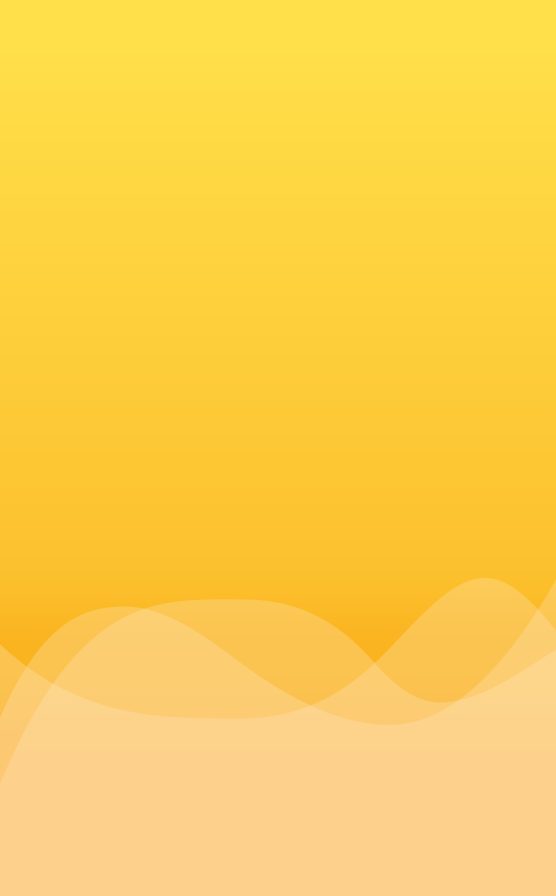
Write a Shadertoy shader that draws this background.

```glsl
// Golden vertical gradient with three translucent cream waves along the bottom.
#define TOP_COLOR vec3(1.0, 0.875, 0.29)
#define MID_COLOR vec3(0.99, 0.755, 0.18)
#define AMBER_COLOR vec3(0.98, 0.705, 0.125)
#define BASE_COLOR vec3(0.98, 0.665, 0.13)
#define WAVE_COLOR vec3(1.0, 0.92, 0.81)
#define WAVE_ALPHA 0.27

// Cubic Hermite segment between two knots (x, height, slope).
float segment(float x, vec3 a, vec3 b) {
    float span = b.x - a.x;
    float t = clamp((x - a.x) / span, 0.0, 1.0);
    float s = 1.0 - t;
    return mix(a.y, b.y, t * t * (3.0 - 2.0 * t))
         + span * t * s * (a.z * s - b.z * t);
}

// Smooth crest line through five knots.
float crest(float x, vec3 a, vec3 b, vec3 c, vec3 d, vec3 e) {
    if (x < b.x) return segment(x, a, b);
    if (x < c.x) return segment(x, b, c);
    if (x < d.x) return segment(x, c, d);
    return segment(x, d, e);
}

// Blend one translucent layer below its antialiased crest.
vec3 addWave(vec3 color, float y, float crestHeight) {
    float depth = crestHeight - y;
    float coverage = clamp(0.5 + depth / fwidth(depth), 0.0, 1.0);
    return mix(color, WAVE_COLOR, WAVE_ALPHA * coverage);
}

vec3 skyGradient(float y) {
    vec3 color = mix(MID_COLOR, TOP_COLOR, clamp((y - 0.36) / 0.59, 0.0, 1.0));
    color = mix(AMBER_COLOR, color, smoothstep(0.27, 0.37, y));
    return mix(BASE_COLOR, color, smoothstep(0.15, 0.25, y));
}

void mainImage(out vec4 fragColor, in vec2 fragCoord) {
    vec2 uv = fragCoord / iResolution.xy;

    // Early crest, long trough, steep rise at the right.
    float leftCrest = crest(uv.x,
        vec3(0.0, 0.199, 1.43), vec3(0.224, 0.323, 0.0),
        vec3(0.418, 0.267, -0.47), vec3(0.701, 0.191, 0.0),
        vec3(1.0, 0.353, 1.09));

    // Broad central crest.
    float centerCrest = crest(uv.x,
        vec3(0.0, 0.125, 1.49), vec3(0.433, 0.331, 0.0),
        vec3(0.674, 0.260, -0.72), vec3(0.791, 0.216, 0.0),
        vec3(1.0, 0.275, 0.39));

    // Shallow basin leading to a high crest at the right.
    float rightCrest = crest(uv.x,
        vec3(0.0, 0.281, -0.58), vec3(0.429, 0.198, 0.0),
        vec3(0.674, 0.260, 0.59), vec3(0.872, 0.355, 0.0),
        vec3(1.0, 0.296, -0.80));

    vec3 color = skyGradient(uv.y);
    color = addWave(color, uv.y, leftCrest);
    color = addWave(color, uv.y, centerCrest);
    color = addWave(color, uv.y, rightCrest);
    fragColor = vec4(color, 1.0);
}
```
